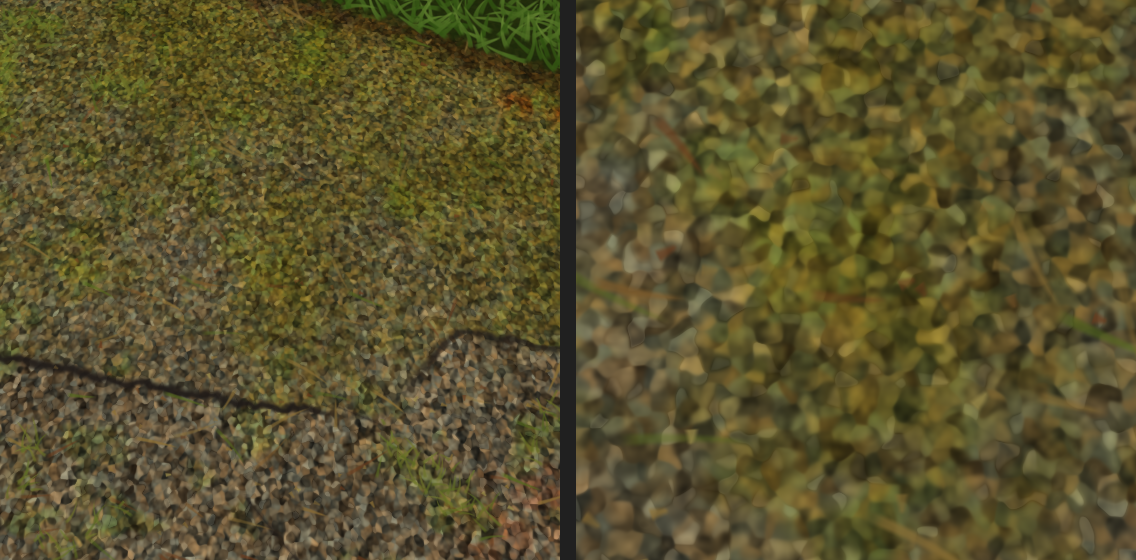
Left: the whole. Right: its middle third, enlarged.
Reproduce this texture procedurally as a WebGL 2 fragment shader.

```glsl
#version 300 es
precision highp float;
// Mossy, weathered asphalt path seen at a slant: soft blended grains under moss
// noise, split by a wandering crack, with scattered straw, small grass tufts and
// a grassy bank in the upper right corner.
uniform vec2 u_resolution;
out vec4 fragColor;

vec4 hash4(vec2 p) {
  vec4 q = fract(p.xyxy * vec4(.1031, .1030, .0973, .1099));
  q += dot(q, q.wzxy + 33.33);
  return fract((q.xxyz + q.yzzw) * q.zywx);
}

float noise(vec2 p) {
  vec2 i = floor(p), f = fract(p);
  f = f * f * (3. - 2. * f);
  return mix(mix(hash4(i).x, hash4(i + vec2(1, 0)).x, f.x),
             mix(hash4(i + vec2(0, 1)).x, hash4(i + 1.).x, f.x), f.y);
}

float fbm(vec2 p) {
  float sum = 0., amp = .53;
  for (int i = 0; i < 4; i++) {
    sum += amp * noise(p);
    p = mat2(1.6, 1.2, -1.2, 1.6) * p + 7.3;
    amp *= .5;
  }
  return sum;
}

// Softly blended random values of nearby stones in xyz, closeness to one in w
vec4 grains(vec2 p) {
  p += .7 * vec2(noise(p * .9 + 11.), noise(p * .9 + 57.));
  vec2 cell = floor(p);
  vec3 sum = vec3(0);
  float total = 0.;
  for (int k = 0; k < 9; k++) {
    vec2 id = cell + vec2(k % 3, k / 3) - 1.;
    vec4 r = hash4(id + 31.);
    vec2 d = p - id - r.xy;
    float w = exp(-5.5 * dot(d, d));
    sum += w * vec3(r.z, r.w, fract(r.z * 7. + r.w * 5.));
    total += w;
  }
  return vec4(sum / total, total);
}

float segment(vec2 p, vec2 a, vec2 b) {
  vec2 d = b - a;
  return length(p - a - d * clamp(dot(p - a, d) / dot(d, d), 0., 1.));
}

// Tapered, bent blade rooted at the origin: coverage and position along it
vec2 blade(vec2 p, float angle, float len, float width, float bend) {
  vec2 dir = vec2(cos(angle), sin(angle));
  float t = dot(p, dir) / len;
  float side = abs(dot(p, vec2(-dir.y, dir.x)) - bend * len * t * t);
  float w = width * (1. - .7 * clamp(t, 0., 1.));
  float cover = 1. - smoothstep(w - .002, w + .002, side);
  return vec2(cover * smoothstep(-.08, .12, t) * (1. - smoothstep(.8, 1.08, t)), t);
}

float crackHeight(float x) {
  float left = .365 - .24 * x + .12 * x * x;
  return mix(left, .41 - .25 * (x - .84), smoothstep(.66, .85, x));
}

float bankHeight(vec2 p) { return p.y - 1. + .3 * (p.x - .54); }

float tuft(vec2 p, vec2 a, vec2 b, float r) { return exp(-pow(segment(p, a, b) / r, 2.)); }

float tufts(vec2 p) {
  return tuft(p, vec2(.01, .96), vec2(.09, .95), .03) + tuft(p, vec2(.19, .84), vec2(.25, .84), .025)
       + .8 * tuft(p, vec2(0, .78), vec2(.01, .9), .025) + tuft(p, vec2(.7, .19), vec2(.86, .07), .03)
       + tuft(p, vec2(.96, .21), vec2(1, .24), .03) + .5 * tuft(p, vec2(.04, .13), vec2(.06, .2), .03)
       + .6 * tuft(p, vec2(.1, .02), vec2(.18, .06), .03);
}

vec3 pavement(vec2 p, float below) {
  float depth = 1.22 - .45 * p.y;
  vec2 q = vec2(p.x - .5, -2.2 / depth) / vec2(depth, 1);
  vec4 g = grains(q * 122. + 300.);
  float moss = .6 * fbm(p * vec2(6, 10) + 3.) + .2 + .55 * (p.y - .5) + .25 * (p.x - .5) - .2 * below;
  moss = smoothstep(.2, .85, moss + .25 * (noise(p * 45.) - .5));
  vec3 col = mix(vec3(.365, .325, .235), vec3(.36, .33, .115), moss);
  col = mix(col, vec3(.355, .305, .23), .6 * below);
  float tone = 1. + (.85 + .25 * below) * (g.x - .5) + .3 * (noise(q * 205. + 90.) - .5);
  tone += .1 * (min(g.w, 1.4) - .9);
  tone *= .83 + .34 * fbm(p * 13. + 40.);
  col *= tone * (1. + (g.y - .5) * vec3(.22, -.04, -.32));
  col += smoothstep(.66, .88, g.z) * (1. - .5 * moss) * vec3(.1, .1, .09);
  return mix(col, col * vec3(.92, 1.1, .65), .55 * smoothstep(.58, .78, fbm(p * 14. + 70.)));
}

void main() {
  vec2 p = gl_FragCoord.xy / u_resolution;
  float wobble = .018 * (fbm(p * 22.) - .5) + .007 * (noise(p * 90.) - .5);
  float rise = crackHeight(p.x) - p.y + wobble;
  float below = smoothstep(-.01, .015, rise);
  vec3 col = pavement(p, below);

  // Rusty leaf litter and bare soil along the bank
  float bank = bankHeight(p) + 2. * wobble;
  float rust = tuft(p, vec2(.91, .82), vec2(1, .8), .02) + .5 * tuft(p, vec2(.88, .05), vec2(1, .13), .08);
  col = mix(col, col * vec3(1.1, .68, .55), min(rust, 1.) * smoothstep(.3, .7, noise(p * 50.)));
  col = mix(col, col * vec3(.68, .55, .56), smoothstep(-.055, -.01, bank));

  // Main crack, its faint middle stretch and two side branches
  float slope = (crackHeight(p.x + .01) - crackHeight(p.x - .01)) / .02;
  float gap = abs(rise) / sqrt(1. + slope * slope);
  float strength = 1. - .85 * smoothstep(.55, .62, p.x) + .65 * smoothstep(.72, .78, p.x);
  float crack = strength * (1. - smoothstep(.001, .008 + .008 * noise(p * 18.), gap));
  float side = min(segment(p, vec2(.44, .11), vec2(.53, 0)), segment(p, vec2(.6, .275), vec2(.72, .225)) + .003);
  crack = max(crack, .75 * (1. - smoothstep(.001, .011, side + abs(wobble))));
  col = mix(col, vec3(.12, .1, .09), .88 * clamp(crack, 0., 1.));

  // Straw, twigs, and short pale flecks
  for (int k = 0; k < 45; k++) {
    int layer = k / 9;
    bool fleck = layer > 2;
    float freq = fleck ? 24. : 10.;
    vec2 shift = vec2(layer) * vec2(17.37, 11.61) + 50.;
    vec2 id = floor(p * freq + shift) + vec2(k % 3, (k / 3) % 3) - 1.;
    vec4 r = hash4(id), s = hash4(id + 77.);
    vec2 d = p - (id + r.xy - shift) / freq;
    float len = fleck ? .007 + .007 * s.x : .03 + .06 * s.x;
    vec2 b = blade(d, -.35 + 8. * (r.z - .5) * abs(r.z - .5), len, fleck ? .0035 : .0034, .3 * (s.y - .5));
    vec3 tint = mix(vec3(.55, .44, .21), vec3(.42, .23, .11), smoothstep(.45, .6, s.z));
    tint = mix(tint, fleck ? vec3(.62, .56, .3) : vec3(.34, .42, .12), step(.78, s.z));
    col = mix(col, tint, b.x * step(r.w, fleck ? .12 : .22) * (.4 + .4 * s.w));
  }

  // Grass of the bank and tufts, layered over shaded ground
  float turf = smoothstep(-.01, .025, bank), patches = min(tufts(p), 1.);
  col = mix(col, vec3(.11, .17, .04), .85 * turf);
  col = mix(col, col * vec3(.95, 1.1, .7), .7 * patches);
  if (bank > -.08 || patches > .01) {
    for (int k = 0; k < 108; k++) {
      vec2 shift = vec2(k / 9) * vec2(13.37, 7.71) + 20.;
      vec2 id = floor(p * 18. + shift) + vec2(k % 3, (k / 3) % 3) - 1.;
      vec4 r = hash4(id + 140.), s = hash4(id + 211.);
      vec2 root = (id + r.xy - shift) / 18.;
      float onBank = step(.005, bankHeight(root));
      float grows = max(onBank, step(r.w, .85 * tufts(root)));
      float len = mix(.022 + .025 * s.x, .035 + .035 * s.x, onBank);
      vec2 b = blade(p - root, 1.6 + 2.8 * (r.z - .5), len, mix(.003, .0046, onBank), 1.2 * (s.y - .5));
      vec3 green = mix(vec3(.18, .31, .06), vec3(.44, .56, .22), s.z * (.4 + .6 * b.y));
      green = mix(mix(green, vec3(.5, .48, .18), .3 + .5 * s.w), green, onBank);
      col = mix(col, green, b.x * grows * mix(.65, .85, onBank));
    }
  }
  fragColor = vec4(clamp(col, 0., 1.), 1);
}
```
